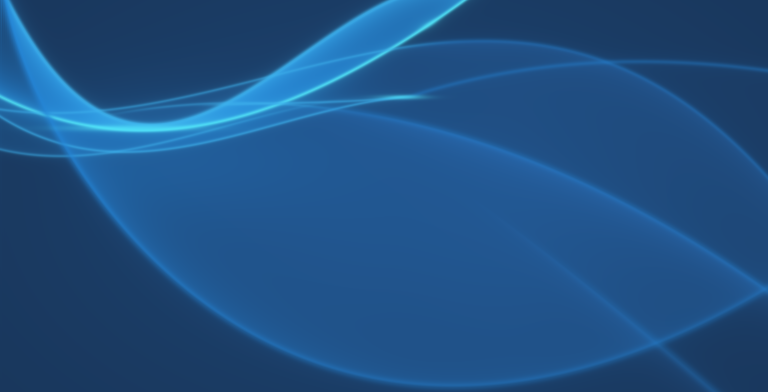
This background is drawn by a Shadertoy shader. Its source:

```glsl
const vec3 NAVY = vec3(0.095, 0.205, 0.345);
const vec3 STEEL = vec3(0.13, 0.335, 0.56);
const vec3 AZURE = vec3(0.14, 0.52, 0.84);
const vec3 SKY = vec3(0.24, 0.70, 0.93);
const vec3 CYAN = vec3(0.32, 0.90, 0.98);

// Cubic curve through four knots
float cubicThrough(vec4 k, vec4 v, float x) {
    vec4 d = x - k;
    return v.x * d.y * d.z * d.w / ((k.x - k.y) * (k.x - k.z) * (k.x - k.w))
         + v.y * d.x * d.z * d.w / ((k.y - k.x) * (k.y - k.z) * (k.y - k.w))
         + v.z * d.x * d.y * d.w / ((k.z - k.x) * (k.z - k.y) * (k.z - k.w))
         + v.w * d.x * d.y * d.z / ((k.w - k.x) * (k.w - k.y) * (k.w - k.z));
}

// Signed distance to a curve in canvas heights, positive above it
float curveDistance(vec2 p, vec4 knots, vec4 heights) {
    float d = p.y - cubicThrough(knots, heights, p.x);
    float slope = length(vec2(dFdx(d), dFdy(d))) * iResolution.y;
    return d / max(slope, 0.001);
}

float above(float d) {
    return smoothstep(-0.004, 0.004, d);
}

// Soft light on one side of an edge
float sheet(float d, float reach) {
    return above(d) * exp(-max(d, 0.0) / reach);
}

// Thin core with a faint halo
float strand(float d, float width) {
    float r = abs(d) / width;
    return 0.75 * exp(-r * r) + 0.25 * exp(-r * 0.45);
}

// Soft horizontal window
float span(float x, float start, float end, float blur) {
    return smoothstep(start - blur, start + blur, x)
         * (1.0 - smoothstep(end - blur, end + blur, x));
}

float spot(vec2 p, vec2 centre, vec2 size) {
    vec2 q = (p - centre) / size;
    return exp(-dot(q, q));
}

void mainImage(out vec4 fragColor, in vec2 fragCoord) {
    vec2 uv = fragCoord / iResolution.xy;
    float x = uv.x;

    // Curves: the bowl is steep at the left, so it runs over sqrt(x)
    float bowl = curveDistance(vec2(sqrt(max(x, 0.0)), uv.y),
        vec4(0.081, 0.442, 0.722, 1.0), vec4(1.0, 0.345, 0.023, 0.264));
    float crest = curveDistance(uv, vec4(0.01, 0.104, 0.352, 0.51), vec4(1.0, 0.751, 0.805, 1.0));
    float trough = curveDistance(uv, vec4(0.0, 0.169, 0.365, 0.605), vec4(0.754, 0.668, 0.736, 1.0));
    float wave = curveDistance(uv, vec4(0.0, 0.189, 0.365, 0.534), vec4(0.703, 0.614, 0.685, 0.754));
    float lowWave = curveDistance(uv, vec4(0.0, 0.091, 0.26, 0.534), vec4(0.619, 0.602, 0.66, 0.754));
    float shoulder = curveDistance(uv, vec4(0.534, 0.677, 0.833, 1.0), vec4(0.754, 0.82, 0.843, 0.82));
    float arch = curveDistance(uv, vec4(0.0, 0.352, 0.703, 1.0), vec4(0.721, 0.805, 0.886, 0.548));
    float slide = curveDistance(uv, vec4(0.169, 0.352, 0.677, 1.0), vec4(0.716, 0.736, 0.602, 0.259));
    float link = curveDistance(uv, vec4(0.26, 0.352, 0.443, 0.534), vec4(0.731, 0.736, 0.741, 0.754));
    float tail = curveDistance(uv, vec4(0.52, 0.677, 0.833, 0.931), vec4(0.624, 0.406, 0.162, 0.0));

    // Background and broad translucent sheets
    float glow = spot(uv, vec2(0.52, 0.5), vec2(0.52, 0.65));
    float inBowl = above(bowl);
    float body = inBowl * (0.38 * above(-arch) + 0.22 * above(-slide));
    vec3 color = mix(NAVY, STEEL, 0.42 * glow + body * (0.5 + 0.5 * glow));
    color += 0.03 * STEEL * inBowl * above(-shoulder) * span(x, 0.6, 1.2, 0.1);
    color += 0.16 * STEEL * sheet(-slide, 0.05) * span(x, 0.45, 1.2, 0.15);
    color += 0.12 * STEEL * sheet(-arch, 0.06) * span(x, 0.55, 1.2, 0.1);
    color += 0.10 * STEEL * sheet(-tail, 0.05) * span(x, 0.7, 1.2, 0.12);
    color = mix(color, AZURE, 0.55 * sheet(bowl, 0.075) * exp(-2.2 * x) * above(-trough));
    color = mix(color, AZURE, 0.25 * spot(uv, vec2(0.2, 0.6), vec2(0.2, 0.16)) * inBowl);

    // Lower veil
    float veil = above(wave) * above(-trough) * (1.0 - smoothstep(0.32, 0.54, x));
    color = mix(color, AZURE, veil * (0.32 + 0.3 * sheet(-trough, 0.04)));
    float underVeil = above(lowWave) * above(-wave) * span(x, -0.2, 0.3, 0.08);
    color = mix(color, AZURE, 0.2 * underVeil);

    // Bright ribbon
    float ribbon = above(trough) * above(-crest);
    float ribbonLight = 0.74 + 0.22 * sheet(-crest, 0.05) + 0.2 * sheet(trough, 0.04);
    float outside = 0.1 + 0.75 * sheet(trough, 0.08);
    float ribbonFade = 1.0 - 0.25 * smoothstep(0.3, 0.6, x);
    color = mix(color, AZURE, min(ribbon * mix(outside, ribbonLight * ribbonFade, inBowl), 1.0));
    color = mix(color, SKY, 0.45 * ribbon * inBowl * sheet(-crest, 0.035));
    color = mix(color, SKY, 0.7 * ribbon * spot(uv, vec2(0.21, 0.675), vec2(0.09, 0.035)));

    // Luminous edges
    color = mix(color, SKY, 0.8 * strand(crest, 0.006) * span(x, -0.1, 0.55, 0.02));
    color = mix(color, CYAN, 0.85 * strand(trough, 0.005) * span(x, -0.1, 0.66, 0.03));
    color = mix(color, SKY, 0.6 * strand(wave, 0.004) * span(x, -0.1, 0.53, 0.02));
    color = mix(color, SKY, 0.5 * strand(lowWave, 0.004) * span(x, -0.1, 0.36, 0.16));
    color = mix(color, SKY, 0.55 * strand(link, 0.004) * span(x, 0.28, 0.535, 0.03));
    color = mix(color, SKY, 0.5 * strand(arch, 0.004) * span(x, -0.1, 0.56, 0.06));
    color = mix(color, AZURE, 0.36 * strand(arch, 0.006) * span(x, 0.54, 1.2, 0.06));
    color = mix(color, AZURE, 0.4 * strand(shoulder, 0.006) * span(x, 0.53, 1.2, 0.02));
    color = mix(color, SKY, 0.4 * strand(slide, 0.004) * span(x, 0.17, 0.42, 0.06));
    color = mix(color, AZURE, 0.36 * strand(slide, 0.009) * span(x, 0.42, 1.2, 0.06));
    color = mix(color, AZURE, 0.3 * strand(tail, 0.011) * span(x, 0.75, 1.2, 0.15));
    color = mix(color, AZURE, (0.36 + 0.4 * exp(-5.0 * x)) * strand(bowl, 0.010));

    // Highlights where strands meet
    color = mix(color, CYAN, 0.6 * spot(uv, vec2(0.525, 0.752), vec2(0.03, 0.006)));
    color = mix(color, CYAN, 0.5 * spot(uv, vec2(0.555, 0.94), vec2(0.02, 0.02)) * strand(trough, 0.008));
    color = mix(color, CYAN, 0.6 * spot(uv, vec2(0.17, 0.673), vec2(0.08, 0.008)));

    fragColor = vec4(clamp(color, 0.0, 1.0), 1.0);
}
```
